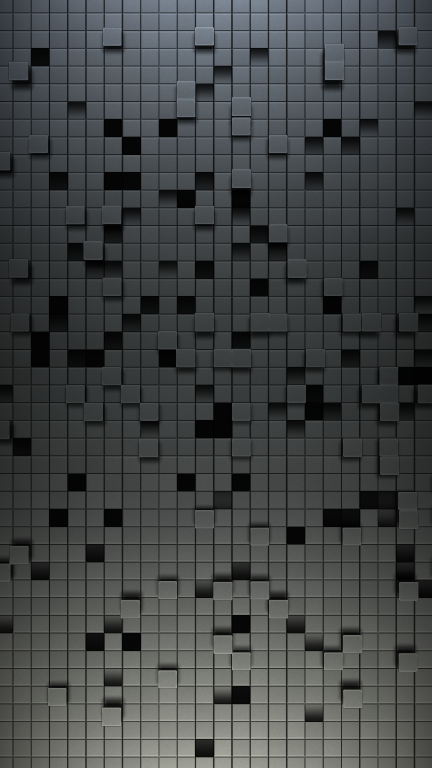
This background is drawn by a Shadertoy shader. Its source:

```glsl
// Wall of grey square blocks, some raised and some sunken, lit from above and below
float hash(vec2 p) {
    vec3 q = fract(p.xyx * 0.1031);
    q += dot(q, q.yzx + 33.33);
    return fract((q.x + q.y) * q.z);
}

float boxDistance(vec2 p, vec2 halfSize, float radius) {
    vec2 q = abs(p) - halfSize + radius;
    return length(max(q, 0.0)) + min(max(q.x, q.y), 0.0) - radius;
}

// Positive for raised blocks, negative for sunken ones, zero for flush ones
float blockHeight(vec2 id) {
    float kind = hash(id + 17.0);
    float amount = hash(id * 1.7 + 71.0);
    float density = smoothstep(43.5, 38.0, id.y) * smoothstep(-1.0, 5.0, id.y);
    density *= 0.75 + 0.45 * smoothstep(18.0, 4.0, abs(id.y - 20.0));
    if (kind < 0.08 * density) return mix(0.45, 1.0, amount);
    if (kind > 1.0 - 0.105 * density) return -mix(0.3, 1.0, amount);
    return 0.0;
}

// Cool light at the top, warm light at the bottom, dark sides
vec3 wallLight(vec2 uv) {
    vec3 light = vec3(0.225, 0.237, 0.238);
    light += vec3(0.25, 0.28, 0.33) * pow(max(uv.y - 0.52, 0.0) / 0.48, 2.0);
    light += vec3(0.39, 0.385, 0.345) * pow(max(0.52 - uv.y, 0.0) / 0.52, 1.6);
    float side = abs(uv.x * 2.0 - 1.0);
    float ends = pow(abs(uv.y * 2.0 - 1.0), 4.0);
    return light * (1.0 - (0.36 + 0.2 * ends) * side * side);
}

void mainImage(out vec4 fragColor, in vec2 fragCoord) {
    vec2 uv = fragCoord / iResolution.xy;
    vec2 gridSize = vec2(23.67, 43.35);
    vec2 grid = uv * gridSize + vec2(0.29, 0.38);
    vec2 id = floor(grid);
    vec2 local = grid - id - 0.5;
    float pixel = gridSize.x / iResolution.x;
    float lightSide = mix(-1.0, 1.0, smoothstep(0.3, 0.4, uv.y));
    vec3 light = wallLight(uv);

    // Flush faces with a soft slope and slight tone differences
    float tone = 0.97 + 0.08 * hash(id + 5.0) + 0.07 * local.y * lightSide;
    vec3 color = light * tone;

    // Sunken faces, shaded by the wall nearest the light
    float depth = max(-blockHeight(id), 0.0);
    if (depth > 0.0) {
        float fade = smoothstep(0.5, -0.6, local.y * lightSide);
        float floorLight = mix(0.12, 0.9, fade) * (1.0 - smoothstep(0.35, 0.85, depth));
        color = light * (0.06 + floorLight);
    }

    // Joints, uneven from column to column, with a thin lit bevel
    vec2 column = vec2(floor(grid.x + 0.5), 3.0);
    vec2 jointWidth = vec2(mix(0.02, 0.045, hash(column)), 0.026);
    vec2 toEdge = 0.5 - abs(local);
    vec2 joint = clamp((jointWidth - toEdge) / pixel + 0.5, 0.0, 1.0);
    float bevel = smoothstep(0.15, 0.07, 0.5 - local.y * lightSide);
    color *= 1.0 + 0.14 * bevel * step(depth, 0.0);
    color *= 1.0 - 0.72 * max(joint.x, joint.y * 0.9);

    // Raised blocks: shadow, side wall, then the face pushed outward by perspective
    float shade = 1.0;
    float cover = 0.0;
    vec3 faceColor = vec3(0.0);
    for (int j = -1; j <= 1; j++) {
        for (int i = -1; i <= 1; i++) {
            vec2 blockId = id + vec2(i, j);
            float height = blockHeight(blockId);
            if (height <= 0.0) continue;
            vec2 p = grid - blockId - 0.5;
            vec2 shift = (uv - 0.5) * vec2(0.45, 0.6) * height;

            float shadow = boxDistance(p + vec2(0.0, 0.3 * lightSide * height), vec2(0.48), 0.15);
            shade *= 1.0 - 0.75 * smoothstep(0.32, -0.22, shadow);
            float wall = boxDistance(p, vec2(0.5), 0.04);
            shade *= 1.0 - 0.5 * smoothstep(pixel, -pixel, wall);

            vec2 q = p - shift;
            float face = boxDistance(q, vec2(0.5 + 0.035 * height), 0.08);
            float mask = clamp(0.5 - face / pixel, 0.0, 1.0);
            float rim = smoothstep(-0.13, -0.03, face);
            float facing = smoothstep(0.15, 0.5, abs(q.y));
            float faceTone = 1.04 + 0.1 * q.y * lightSide + 0.2 * rim * facing;
            faceColor = mix(faceColor, light * faceTone, mask);
            cover = max(cover, mask);
        }
    }
    color = mix(color * shade, faceColor, cover);

    // Fine surface grain
    color *= 0.985 + 0.03 * hash(floor(uv * vec2(288.0, 512.0)));
    fragColor = vec4(color, 1.0);
}
```
